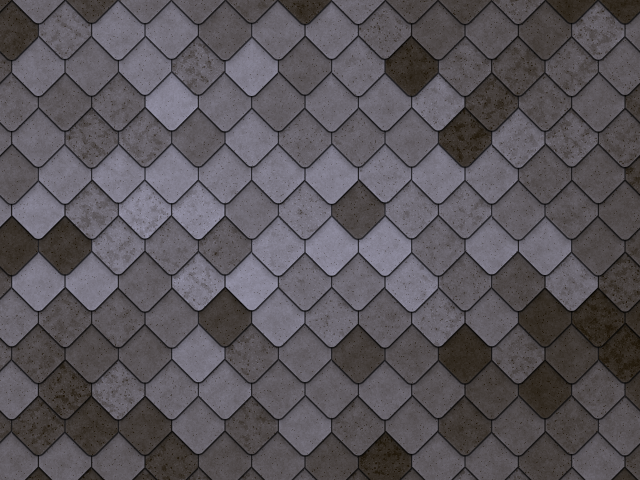
This texture is drawn by a Shadertoy shader. Its source:

```glsl
#define COLUMNS 9.0                  // tiles per canvas height
#define ROW_STEP 0.674               // row spacing, in tile widths
#define FIRST_TIP vec2(0.219, 3.844) // tip of one tile, in tile widths
#define TIP_RADIUS 0.12
#define SEAM 0.010
#define LINE_WIDTH 0.045
#define UMBER vec3(0.16, 0.13, 0.09)
#define LAVENDER vec3(0.52, 0.51, 0.57)
#define TONE_SPREAD 0.46
#define DARK_SHARE 0.08
#define PIT_DEPTH 0.28

float hash(vec2 p) {
    vec3 q = fract(p.xyx * vec3(0.1031, 0.1030, 0.0973));
    q += dot(q, q.yzx + 33.33);
    return fract((q.x + q.y) * q.z);
}

// Cellular noise: distance to the nearest point, and that point's random value
vec2 cellular(vec2 p) {
    vec2 base = floor(p), nearest = vec2(9.0, 0.0);
    for (int y = -1; y <= 1; y++)
    for (int x = -1; x <= 1; x++) {
        vec2 cell = base + vec2(x, y);
        vec2 point = cell + vec2(hash(cell), hash(cell + 57.3));
        float dist = distance(p, point);
        if (dist < nearest.x) nearest = vec2(dist, hash(cell + 19.7));
    }
    return nearest;
}

// Layered, warped sines in about -1..1
float mottle(vec2 p) {
    float sum = 0.0, amp = 0.5;
    for (int i = 0; i < 5; i++) {
        sum += amp * sin(p.x + 1.6 * sin(p.y)) * cos(p.y + 1.3 * sin(p.x * 0.8));
        p = mat2(1.5, 1.2, -1.2, 1.5) * p + 2.7;
        amp *= 0.65;
    }
    return sum;
}

// Straight-sided tile with a rounded right-angled tip at the origin
float tileDistance(vec2 p) {
    p.y += TIP_RADIUS * 0.414;
    vec2 q = vec2(p.x - p.y, -p.x - p.y) * 0.7071 + TIP_RADIUS;
    float wedge = length(max(q, 0.0)) + min(max(q.x, q.y), 0.0) - TIP_RADIUS;
    return max(wedge, abs(p.x) - 0.5 + SEAM);
}

// Base tone of a tile: pale in the middle of the roof, browner around it
float tileTone(vec2 id, vec2 center) {
    float away = length((center / COLUMNS - vec2(0.52, 0.58)) * vec2(0.75, 1.2));
    float tone = mix(0.87, 0.40, smoothstep(0.15, 0.75, away));
    tone += (hash(id + 11.0) - 0.5) * TONE_SPREAD;
    tone -= 0.38 * step(hash(id + 83.0), DARK_SHARE);
    return clamp(tone, 0.10, 1.04);
}

vec3 tileColor(vec2 local, vec2 id, vec2 center, float d) {
    vec2 grainPos = local + id * 3.17;
    float wear = pow(hash(id + 41.0), 2.0);
    float tone = tileTone(id, center);

    // Cloudy stains and fine grain
    float cloud = mottle(grainPos * 6.0);
    float stain = smoothstep(0.05, 0.6, mottle(grainPos * 11.0 + 4.0));
    tone += 0.09 * cloud - 0.22 * wear * stain;
    tone += 0.09 * (cellular(grainPos * 34.0).y - 0.5);

    // Scattered pits and pale flecks
    vec2 pit = cellular(grainPos * 13.0);
    float size = 0.26 * max(pit.y - 0.45, 0.0) * (1.0 + wear);
    tone -= PIT_DEPTH * (1.0 - smoothstep(size * 0.6, size + 0.04, pit.x)) * step(0.45, pit.y);
    vec2 fleck = cellular(grainPos * 17.0 + 31.0);
    tone += 0.14 * wear * step(0.6, fleck.y) * (1.0 - smoothstep(0.08, 0.3, fleck.x));

    // Faint light along the worn rim
    tone += 0.05 * smoothstep(-0.06, -0.01, d);
    return mix(UMBER, LAVENDER, max(tone, -0.1));
}

void mainImage(out vec4 fragColor, in vec2 fragCoord) {
    float pixel = COLUMNS / iResolution.y;
    vec2 p = fragCoord * pixel - FIRST_TIP;
    float nearRow = floor(p.y / ROW_STEP);
    vec3 color = UMBER * 0.5;

    // Paint from the lower rows up; each row shades and covers the one below
    for (int i = -2; i <= 1; i++) {
        float row = nearRow + float(i);
        float x = p.x - 0.5 * mod(row, 2.0);
        vec2 id = vec2(floor(x + 0.5), row);
        vec2 local = vec2(x - id.x, p.y - row * ROW_STEP);
        vec2 center = p - local + vec2(0.0, 0.5) + FIRST_TIP;
        local.y += 0.03 * (hash(id + 5.0) - 0.5);

        float d = tileDistance(local);
        color *= mix(0.30, 1.0, smoothstep(0.010, LINE_WIDTH, d));
        color *= mix(0.82, 1.0, smoothstep(0.0, 0.16, d));
        float cover = clamp(0.5 - d / pixel, 0.0, 1.0);
        if (cover > 0.0) color = mix(color, tileColor(local, id, center, d), cover);
    }
    fragColor = vec4(color, 1.0);
}
```
